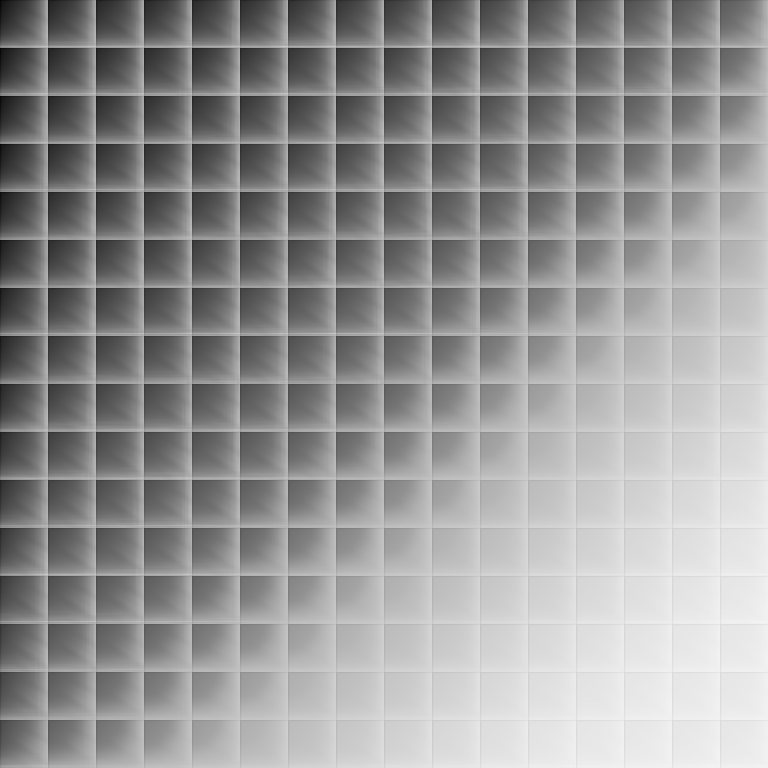
This pattern is drawn by a Shadertoy shader. Its source:

```glsl
const float CELLS = 16.0;
const float SHADE_FIRST = 0.13;    // dark corner of the first cell
const float SHADE_MIDDLE = 0.35;   // dark corner near the diagonal
const float SHADE_PALE = 0.56;     // dark corner just past the diagonal
const float SHADE_LAST = 0.90;     // dark corner of the last cell
const float SHADE_CURVE = 1.6;
const float GLOW_FIRST = 0.74;
const float GLOW_LAST = 0.95;
const float SEAM_WIDTH = 0.026;    // in cell units
const float SEAM_DEPTH = 0.045;
const float RIM_WIDTH = 0.022;
const float RIM_GAIN = 0.09;
const float STREAK_GAIN = 0.10;
const float SCRATCH_GAIN = 0.035;

float hash(vec2 p) {
    p = fract(p * vec2(0.1031, 0.1137));
    p += dot(p, p.yx + 33.33);
    return fract((p.x + p.y) * p.x * 7.31);
}

float noise(vec2 p) {
    vec2 i = floor(p);
    vec2 f = fract(p);
    f = f * f * (3.0 - 2.0 * f);
    return mix(mix(hash(i), hash(i + vec2(1.0, 0.0)), f.x),
               mix(hash(i + vec2(0.0, 1.0)), hash(i + 1.0), f.x), f.y);
}

// Slow rise with a steep lip, dropping within half a pixel at the seam
float ramp(float t, float pixel) {
    float rise = 0.34 * t + 0.66 * pow(t, 5.0);
    return rise * (1.0 - smoothstep(1.0 - 0.5 * pixel, 1.0, t));
}

float line(float dist, float width, float pixel) {
    return 1.0 - smoothstep(0.0, max(width, pixel), abs(dist));
}

// Dark band that starts sharply at the near edge of a cell
float seamBand(float t, float pixel) {
    float width = max(SEAM_WIDTH, pixel);
    return 1.0 - smoothstep(0.5 * width, 1.5 * width, t);
}

void mainImage(out vec4 fragColor, in vec2 fragCoord) {
    vec2 uv = fragCoord / iResolution.xy;
    uv.y = 1.0 - uv.y;
    vec2 grid = uv * CELLS;
    vec2 cell = floor(grid);
    vec2 local = fract(grid);
    float pixel = CELLS / min(iResolution.x, iResolution.y);

    // Overall lightening along the diagonal, with a rounded front in each cell
    vec2 place = cell / (CELLS - 1.0);
    float diagonal = place.x + place.y;
    float blob = smoothstep(0.45, 1.1, length(local));
    float front = diagonal + 0.15 * (blob - 0.5);
    float lit = smoothstep(0.9, 1.3, front);
    float shade = mix(SHADE_FIRST, SHADE_MIDDLE, pow(min(diagonal, 1.0), SHADE_CURVE));
    float pale = mix(SHADE_PALE, SHADE_LAST, smoothstep(0.95, 1.85, diagonal));
    shade = mix(shade, pale, lit);
    float glow = mix(GLOW_FIRST, GLOW_LAST, smoothstep(0.9, 1.85, diagonal));

    // Gradient of one cell: dark upper left, light right and lower edges
    float across = ramp(local.x, pixel);
    float down = ramp(local.y, pixel);
    float fill = 1.0 - (1.0 - 0.9 * across) * (1.0 - 0.78 * down);
    float value = mix(shade, glow, fill);
    value -= 0.07 * exp(-uv.x * 35.0);

    // Soft slanted streaks toward the lower right
    float contrast = 1.0 - 0.85 * lit;
    float slant = local.y - 0.6 * local.x;
    float streak = noise(vec2(slant * 6.0 + 20.0, hash(cell) * 0.6 + 3.0)) - 0.5;
    float streakMask = smoothstep(0.1, 0.65, local.x) * smoothstep(0.05, 0.5, local.y);
    value += STREAK_GAIN * streak * streakMask * contrast;

    // Fine scratches gathered near the right and lower lips
    float scratchX = noise(vec2(grid.x * 32.0, grid.y * 1.5)) - 0.5;
    float scratchY = noise(vec2(grid.x * 1.5, grid.y * 32.0) + 70.0) - 0.5;
    vec2 lip = smoothstep(0.6, 0.95, local);
    value += SCRATCH_GAIN * contrast * (scratchX * lip.x + scratchY * lip.y);

    // Bright lower rim, uneven from row to row
    float rimPlace = 0.945 + 0.02 * hash(vec2(cell.y, 9.0));
    float rimStrength = 0.25 + 0.75 * hash(vec2(cell.y + 4.0, 31.0));
    value += RIM_GAIN * rimStrength * contrast * line(local.y - rimPlace, RIM_WIDTH, pixel);

    // Thin dark seams between cells
    float seam = max(seamBand(local.x, pixel), 0.8 * seamBand(local.y, pixel));
    value -= SEAM_DEPTH * seam;

    fragColor = vec4(vec3(clamp(value, 0.0, 1.0)), 1.0);
}
```
